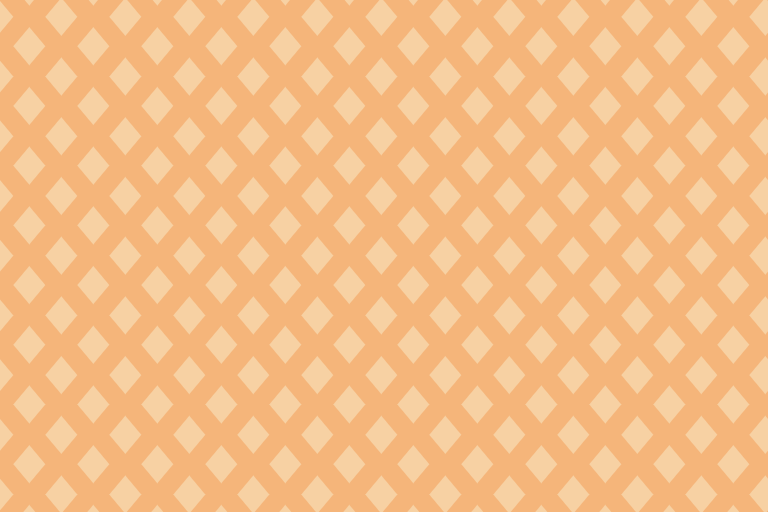
A Shadertoy shader for this pattern:

```glsl
#define REPEATS_ACROSS 12.0
#define CELL vec2(1.0, 0.933)
#define HALF_DIAGONALS vec2(0.25, 0.298)
#define LATTICE_ORIGIN vec2(-0.042, 0.005)
#define STAGGER vec2(0.5, 0.474)
#define GROUND_COLOR vec3(0.96, 0.71, 0.48)
#define DIAMOND_COLOR vec3(0.97, 0.82, 0.64)

// Signed distance to a diamond centred on the origin
float diamondDistance(vec2 p, vec2 halfDiagonals) {
    vec2 slope = 1.0 / halfDiagonals;
    return (dot(abs(p), slope) - 1.0) / length(slope);
}

// Wrap into a cell centred on the nearest lattice point
vec2 repeatCell(vec2 p) {
    return (fract(p / CELL + 0.5) - 0.5) * CELL;
}

void mainImage(out vec4 fragColor, in vec2 fragCoord) {
    // One unit is one horizontal repeat, measured from the canvas centre
    float pixelSize = REPEATS_ACROSS / iResolution.x;
    vec2 p = (fragCoord - 0.5 * iResolution.xy) * pixelSize - LATTICE_ORIGIN;

    // Two interleaved lattices form the staggered rows
    float mainRows = diamondDistance(repeatCell(p), HALF_DIAGONALS);
    float offsetRows = diamondDistance(repeatCell(p - STAGGER), HALF_DIAGONALS);
    float d = min(mainRows, offsetRows);

    // Edge coverage about one pixel wide
    float coverage = clamp(0.5 - d / pixelSize, 0.0, 1.0);
    fragColor = vec4(mix(GROUND_COLOR, DIAMOND_COLOR, coverage), 1.0);
}
```
